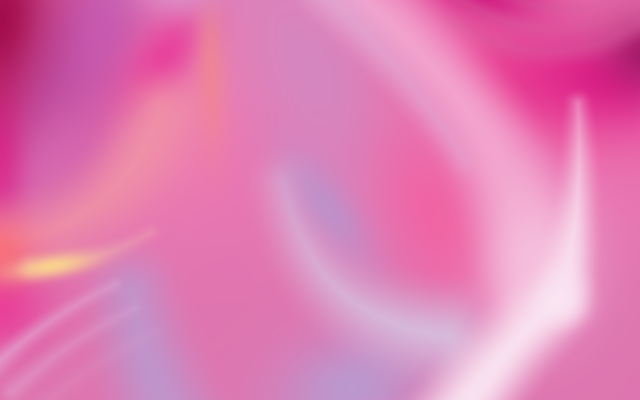
Give the GLSL for this background, as a Shadertoy shader.

```glsl
// Soft abstract folds of pink, lavender and white light with a warm glow at left.
#define PINK     vec3(0.88, 0.48, 0.70)
#define ROSE     vec3(0.94, 0.39, 0.64)
#define MAGENTA  vec3(0.87, 0.12, 0.53)
#define CRIMSON  vec3(0.64, 0.05, 0.30)
#define PURPLE   vec3(0.75, 0.30, 0.63)
#define MAUVE    vec3(0.83, 0.53, 0.75)
#define LAVENDER vec3(0.72, 0.61, 0.82)
#define SALMON   vec3(0.95, 0.59, 0.65)
#define GOLD     vec3(0.98, 0.83, 0.55)
#define BLUSH    vec3(0.95, 0.65, 0.81)
#define WHITE    vec3(0.98, 0.90, 0.95)
#define STEPS    14

// Gaussian glow in a rotated ellipse; the angle turns its first axis.
float glow(vec2 p, vec2 centre, vec2 radii, float angle) {
    float c = cos(angle), s = sin(angle);
    vec2 d = p - centre;
    vec2 q = vec2(c * d.x + s * d.y, c * d.y - s * d.x) / radii;
    return exp(-dot(q, q));
}

vec2 curve(vec2 a, vec2 b, vec2 c, float t) {
    return mix(mix(a, b, t), mix(b, c, t), t);
}

// Soft band along a quadratic curve; half width runs from width.x to width.y.
float ribbon(vec2 p, vec2 a, vec2 b, vec2 c, vec2 width, float blur) {
    float nearest = 10.0;
    vec2 start = a;
    for (int i = 1; i <= STEPS; i++) {
        vec2 end = curve(a, b, c, float(i) / float(STEPS));
        vec2 along = end - start;
        float h = clamp(dot(p - start, along) / dot(along, along), 0.0, 1.0);
        float t = (float(i) - 1.0 + h) / float(STEPS);
        nearest = min(nearest, length(p - start - along * h) - mix(width.x, width.y, t));
        start = end;
    }
    return 1.0 - smoothstep(-blur, blur, nearest);
}

void tint(inout vec3 col, vec3 colour, float amount) {
    col = mix(col, colour, clamp(amount, 0.0, 1.0));
}

// Purple fold and warm light on the left
void leftSide(inout vec3 col, vec2 p) {
    tint(col, SALMON, 0.55 * glow(p, vec2(0.40, 0.70), vec2(0.24, 0.14), 1.1));
    tint(col, PURPLE, glow(p, vec2(0.15, 0.80), vec2(0.38, 0.17), 1.15));
    tint(col, PURPLE + vec3(0.03, 0.06, 0.07), 0.8 * glow(p, vec2(0.26, 0.95), vec2(0.20, 0.09), 1.2));
    tint(col, PINK - vec3(0.03, 0.05, 0.0), 0.7 * glow(p, vec2(0.11, 0.57), vec2(0.18, 0.10), 1.0));
    tint(col, MAGENTA, 0.75 * glow(p, vec2(0.0, 0.62), vec2(0.06, 0.22), 0.0));
    tint(col, CRIMSON, glow(p, vec2(0.0, 0.95), vec2(0.12, 0.23), -0.2));
    tint(col, vec3(0.91, 0.23, 0.60), 0.9 * glow(p, vec2(0.42, 0.87), vec2(0.15, 0.07), 0.9));
    tint(col, SALMON, 0.85 * ribbon(p, vec2(0.40, 0.73), vec2(0.30, 0.42), vec2(-0.05, 0.38), vec2(0.04, 0.06), 0.09));
    tint(col, vec3(0.96, 0.52, 0.53), 0.85 * glow(p, vec2(0.53, 0.84), vec2(0.20, 0.035), 1.6));
    tint(col, MAUVE + vec3(0.04), 0.85 * glow(p, vec2(0.45, 1.02), vec2(0.11, 0.06), 0.0));
    tint(col, MAGENTA + vec3(0.05, 0.08, 0.05), 0.8 * glow(p, vec2(0.0, 0.23), vec2(0.12, 0.11), 0.5));
    tint(col, vec3(0.98, 0.43, 0.45), 0.8 * glow(p, vec2(0.0, 0.37), vec2(0.08, 0.08), 0.0));
    tint(col, LAVENDER, 0.8 * ribbon(p, vec2(0.33, 0.27), vec2(0.35, 0.12), vec2(0.43, -0.06), vec2(0.06, 0.09), 0.09));
    tint(col, SALMON + vec3(0.0, 0.12, 0.04), 0.6 * ribbon(p, vec2(0.08, 0.33), vec2(0.24, 0.34), vec2(0.38, 0.42), vec2(0.02, 0.0), 0.03));
    tint(col, GOLD, 0.95 * glow(p, vec2(0.13, 0.335), vec2(0.10, 0.026), 0.16));

    // Thin pale streaks fanning out at the lower left
    for (int i = 0; i < 3; i++) {
        float k = float(i);
        vec2 drop = vec2(0.05, -0.06) * k;
        tint(col, vec3(0.89, 0.68, 0.84), (0.75 - 0.28 * k) * ribbon(p, vec2(-0.02, 0.08) + drop,
            vec2(0.12, 0.21) + drop, vec2(0.29, 0.29) + drop, vec2(0.016, 0.0), 0.028));
    }
}

// Mauve veil, lavender shade and pale crescent in the middle
void centre(inout vec3 col, vec2 p) {
    tint(col, MAUVE, 0.95 * glow(p, vec2(0.80, 0.80), vec2(0.42, 0.19), -1.1));
    tint(col, ROSE, glow(p, vec2(1.09, 0.46), vec2(0.25, 0.13), -1.2));
    tint(col, LAVENDER, 0.9 * glow(p, vec2(0.88, 0.03), vec2(0.19, 0.13), 0.3));
    tint(col, vec3(0.84, 0.76, 0.88), 0.95 * ribbon(p, vec2(0.71, 0.54), vec2(0.78, 0.20), vec2(1.12, 0.16), vec2(0.01, 0.07), 0.10));
    tint(col, LAVENDER - vec3(0.0, 0.03, 0.02), 0.8 * glow(p, vec2(0.82, 0.48), vec2(0.16, 0.06), -0.95));
}

// Magenta corner crossed by faint arcs
void corner(inout vec3 col, vec2 p) {
    tint(col, ROSE - vec3(0.02, 0.12, 0.06), 0.85 * glow(p, vec2(1.30, 0.80), vec2(0.25, 0.13), -0.5));
    tint(col, MAGENTA, 0.95 * glow(p, vec2(1.50, 0.80), vec2(0.22, 0.12), -0.2));
    tint(col, MAGENTA - vec3(0.05, 0.04, 0.04), glow(p, vec2(1.22, 1.02), vec2(0.15, 0.07), -0.2));
    tint(col, vec3(0.62, 0.08, 0.39), 0.9 * glow(p, vec2(1.62, 0.87), vec2(0.11, 0.10), 0.0));
    for (int i = 0; i < 3; i++) {
        vec2 lift = vec2(0.02, 0.055) * float(i);
        tint(col, vec3(0.83, 0.36, 0.61), 0.55 * ribbon(p, vec2(1.13, 0.95) + lift,
            vec2(1.38, 0.78) + lift, vec2(1.64, 0.97) + lift, vec2(0.008, 0.02), 0.035));
    }
}

// Long blush fold that brightens to white along its right edge
void rightFold(inout vec3 col, vec2 p) {
    tint(col, BLUSH, 0.95 * ribbon(p, vec2(0.86, 1.04), vec2(1.33, 0.66), vec2(1.33, 0.28), vec2(0.06, 0.10), 0.08));
    tint(col, vec3(0.87, 0.66, 0.83), 0.8 * ribbon(p, vec2(0.79, 1.04), vec2(1.02, 0.82), vec2(1.16, 0.60), vec2(0.03, 0.0), 0.06));
    tint(col, mix(BLUSH, WHITE, 0.5), 0.8 * glow(p, vec2(1.35, 0.34), vec2(0.13, 0.17), 0.0));
    tint(col, WHITE, 0.85 * ribbon(p, vec2(1.445, 0.74), vec2(1.46, 0.46), vec2(1.40, 0.25), vec2(0.0, 0.05), 0.045));
    tint(col, WHITE, 0.95 * ribbon(p, vec2(1.40, 0.25), vec2(1.30, 0.18), vec2(1.13, -0.06), vec2(0.05, 0.08), 0.07));
}

void mainImage(out vec4 fragColor, in vec2 fragCoord) {
    vec2 p = fragCoord / iResolution.xy * vec2(1.6, 1.0);
    vec3 col = mix(PINK - vec3(0.01, 0.02, 0.01), PINK + vec3(0.05, -0.02, 0.0), smoothstep(0.1, 0.8, p.y));
    leftSide(col, p);
    centre(col, p);
    corner(col, p);
    rightFold(col, p);
    fragColor = vec4(col, 1.0);
}
```
